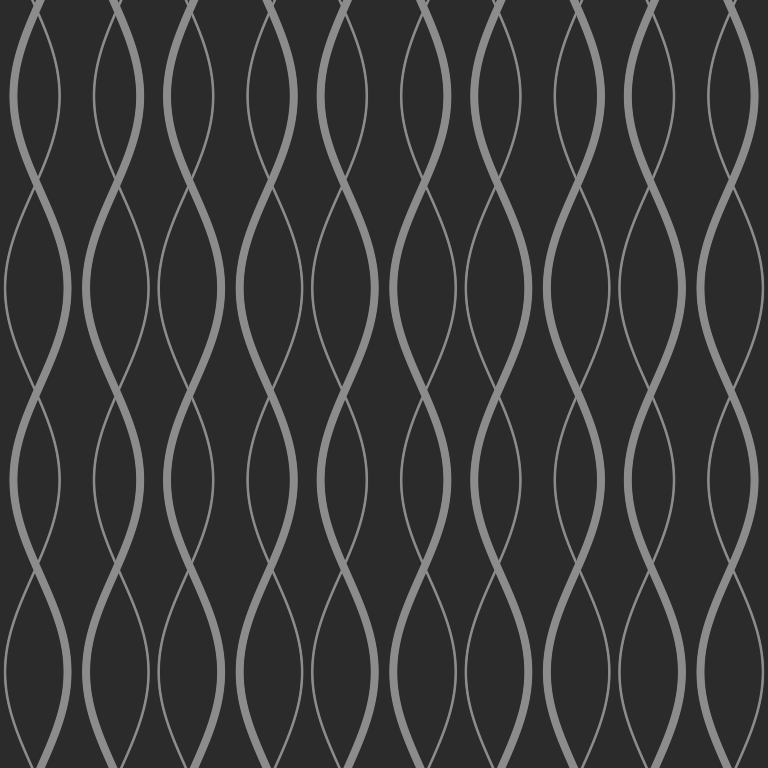
Reproduce this pattern procedurally as a Shadertoy shader.

```glsl
// Mirrored columns of paired vertical waves, one broad and one fine, crossing
// each other to form slender lens shapes. Each column is folded about its axis,
// and each stroke is a sine curve whose distance is corrected by its slope.

const float TAU = 6.28318531;

// Whole repeats across and down keep the tile seamless
const float COLUMNS = 5.0;
const float WAVES = 2.0;

// Lengths as fractions of the canvas
const float BROAD_AXIS = 0.0527;
const float BROAD_SWING = 0.0352;
const float BROAD_WIDTH = 0.0104;
const float FINE_AXIS = 0.0421;
const float FINE_SWING = -0.0355;
const float FINE_WIDTH = 0.0033;
const float EDGE_PIXELS = 1.2;

const vec3 GROUND_COLOR = vec3(0.17);
const vec3 STROKE_COLOR = vec3(0.55);

// Approximate perpendicular distance to a vertical sine curve
float waveDistance(vec2 p, float axis, float swing) {
    float phase = TAU * WAVES * p.y;
    float offset = p.x - axis - swing * sin(phase);
    float slope = TAU * WAVES * swing * cos(phase);
    return abs(offset) / sqrt(1.0 + slope * slope);
}

// Antialiased coverage of a stroke
float strokeMask(float dist, float width, float edge) {
    return 1.0 - smoothstep(-0.5 * edge, 0.5 * edge, dist - 0.5 * width);
}

void mainImage(out vec4 fragColor, in vec2 fragCoord) {
    vec2 uv = fragCoord / iResolution.xy;
    float edge = EDGE_PIXELS / min(iResolution.x, iResolution.y);

    // Fold each column so its right half mirrors its left half
    float column = fract(uv.x * COLUMNS);
    vec2 p = vec2((0.5 - abs(column - 0.5)) / COLUMNS, uv.y);

    float broad = strokeMask(waveDistance(p, BROAD_AXIS, BROAD_SWING), BROAD_WIDTH, edge);
    float fine = strokeMask(waveDistance(p, FINE_AXIS, FINE_SWING), FINE_WIDTH, edge);

    // Both strokes share one colour, so crossings merge
    vec3 color = mix(GROUND_COLOR, STROKE_COLOR, max(broad, fine));
    fragColor = vec4(color, 1.0);
}
```
